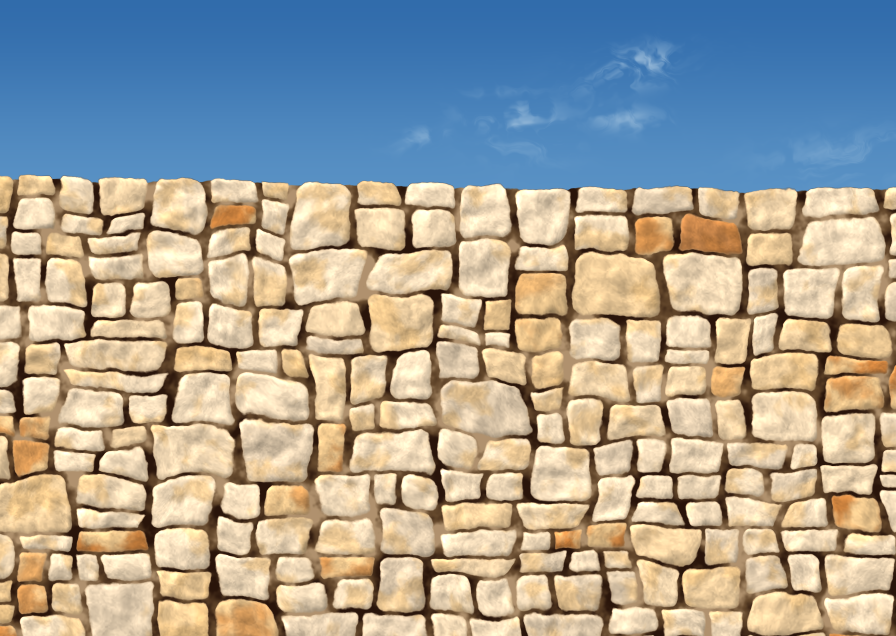
Give the GLSL for this texture, as a WebGL 2 fragment shader.

```glsl
#version 300 es
precision highp float;

uniform vec2 u_resolution;
out vec4 fragColor;

const vec3 SKY_TOP = vec3(0.19, 0.42, 0.67);
const vec3 SKY_LOW = vec3(0.35, 0.57, 0.77);
const vec3 CLOUD = vec3(0.72, 0.82, 0.90);
const vec3 CREAM = vec3(0.95, 0.86, 0.73);
const vec3 GOLD = vec3(0.90, 0.73, 0.48);
const vec3 TAN = vec3(0.69, 0.57, 0.43);
const vec3 RUST = vec3(0.74, 0.43, 0.17);
const vec3 BROWN = vec3(0.39, 0.28, 0.17);
const vec3 DARK = vec3(0.16, 0.08, 0.04);
const vec2 CELL = vec2(0.115, 0.095);
const float GAP = 0.0026;

float hash(vec2 p) {
  return fract(sin(dot(p, vec2(127.1, 311.7))) * 43758.5);
}

float noise(vec2 p) {
  vec2 i = floor(p), f = fract(p);
  f = f * f * (3.0 - 2.0 * f);
  return mix(mix(hash(i), hash(i + vec2(1, 0)), f.x),
             mix(hash(i + vec2(0, 1)), hash(i + vec2(1, 1)), f.x), f.y);
}

float fbm(vec2 p) {
  float sum = 0.0, amp = 0.533;
  for (int i = 0; i < 4; i++) {
    sum += amp * noise(p);
    p = mat2(1.6, 1.2, -1.2, 1.6) * p + 3.7;
    amp *= 0.5;
  }
  return sum;
}

// Sky: vertical gradient with thin streaked clouds
float wisp(vec2 p, vec2 centre, vec2 radius, float tilt) {
  vec2 d = mat2(cos(tilt), -sin(tilt), sin(tilt), cos(tilt)) * (p - centre);
  vec2 r = d / radius;
  float curl = fbm(d * 14.0 + centre * 9.0);
  float streak = smoothstep(0.38, 0.78, fbm(d * vec2(16.0, 42.0) + 4.0 * curl + centre * 31.0));
  return exp(-dot(r, r)) * streak;
}

vec3 skyColour(vec2 p) {
  vec3 sky = mix(SKY_LOW, SKY_TOP, smoothstep(0.68, 1.02, p.y));
  float veil = 0.85 * wisp(p, vec2(0.995, 0.893), vec2(0.085, 0.028), 0.2);
  veil += 0.65 * wisp(p, vec2(0.815, 0.805), vec2(0.075, 0.045), -0.25);
  veil += 0.55 * wisp(p, vec2(0.985, 0.812), vec2(0.060, 0.020), -0.1);
  veil += 0.45 * wisp(p, vec2(0.666, 0.782), vec2(0.050, 0.018), 0.1);
  veil += 0.35 * wisp(p, vec2(1.34, 0.757), vec2(0.13, 0.035), 0.1);
  return mix(sky, CLOUD, min(veil, 0.8));
}

// Masonry: jittered pinwheel tiling, then random cuts
vec2 corner(vec2 id) {
  vec2 jitter = vec2(hash(id), hash(id + 17.3)) - 0.5;
  if (abs(id.y) < 0.5) jitter.y *= 0.12;
  return (id + 0.68 * jitter) * CELL;
}

vec4 findStone(vec2 q, out vec2 id) {
  vec4 box = vec4(q - CELL, q + CELL);
  id = floor(q / CELL);
  vec2 base = id;
  for (int n = 0; n < 9; n++) {
    vec2 c = base + vec2(n % 3 - 1, n / 3 - 1);
    vec2 a = corner(c), b = corner(c + vec2(1, 0));
    vec2 d = corner(c + vec2(0, 1)), e = corner(c + 1.0);
    bool even = mod(c.x + c.y, 2.0) < 0.5;
    vec4 r = even ? vec4(d.x, a.y, b.x, e.y) : vec4(a.x, b.y, e.x, d.y);
    if (all(greaterThanEqual(q, r.xy)) && all(lessThan(q, r.zw))) { box = r; id = c; }
  }
  for (int k = 0; k < 2; k++) {
    vec2 size = box.zw - box.xy;
    float chance = hash(id + 5.1), part = mix(0.34, 0.66, hash(id + 9.4));
    vec2 cut = box.xy + size * part;
    bool flat_cut = size.y > 0.065 + 0.05 * chance;
    if (!flat_cut && size.x < 0.088 + 0.07 * chance) continue;
    bool beyond = flat_cut ? q.y > cut.y : q.x > cut.x;
    if (flat_cut) { if (beyond) box.y = cut.y; else box.w = cut.y; }
    else { if (beyond) box.x = cut.x; else box.z = cut.x; }
    id.x += beyond ? 0.37 : 0.11;
  }
  return box;
}

float stoneDistance(vec2 local, vec2 extent, float seed) {
  float lean = sign(seed - 0.5) * local.y / extent.y;
  extent.x *= 1.0 - 0.07 * (1.0 + lean);
  float radius = min(extent.x, extent.y) * mix(0.2, 0.45, seed);
  vec2 d = abs(local) - extent + radius;
  return length(max(d, 0.0)) + min(max(d.x, d.y), 0.0) - radius;
}

vec3 stoneColour(vec2 q, float tone, float seed, float rusty) {
  float stain = fbm(q * 22.0 + seed * 40.0);
  vec3 col = mix(CREAM, GOLD, smoothstep(0.55, 0.95, tone) * 0.75);
  col = mix(col, vec3(0.84, 0.76, 0.65), 0.8 * step(tone, 0.13));
  col = mix(col, GOLD, 0.6 * smoothstep(0.52, 0.72, stain));
  float rust = max(smoothstep(0.84, 0.97, tone) * smoothstep(0.36, 0.66, stain), rusty);
  col = mix(col, RUST, 0.8 * rust);
  // Chipped relief, lit from the upper left
  vec2 g = q * 34.0 + seed * 11.0;
  float relief = fbm(g) - fbm(g + vec2(-0.25, 0.35));
  float grain = noise(q * 330.0) - 0.5;
  return col * (1.0 + 0.6 * relief + 0.08 * grain);
}

void main() {
  vec2 p = gl_FragCoord.xy / u_resolution.y;
  float pixel = 1.0 / u_resolution.y;
  vec2 q = p - vec2(0.0, 0.724 - 0.016 * smoothstep(0.0, 1.1, p.x));
  vec2 wobble = vec2(noise(p * 13.0), noise(p * 13.0 + 41.0)) - 0.5;
  vec2 chip = vec2(fbm(p * 45.0), fbm(p * 45.0 + 23.0)) - 0.5;
  q += wobble * vec2(0.022, 0.018 * smoothstep(0.0, -0.06, q.y) + 0.004) + chip * 0.009;

  vec2 id;
  vec4 box = findStone(q, id);
  vec2 extent = 0.5 * (box.zw - box.xy) - GAP;
  vec2 local = q - 0.5 * (box.xy + box.zw);
  float seed = hash(id + 2.7), tone = hash(id + 31.9);
  float dist = stoneDistance(local, extent, seed);
  float stone = smoothstep(pixel, -pixel, dist);

  // One strongly rusted block near the top
  vec2 rustSpot = vec2(1.064, -0.066) - 0.5 * (box.xy + box.zw);
  float rusty = all(lessThan(abs(rustSpot), extent + GAP)) ? 0.95 : 0.0;
  vec3 face = stoneColour(q, tone, seed, rusty);
  float rim = smoothstep(-0.011, 0.0, dist);
  face *= 1.0 + 0.24 * rim * dot(local / extent, vec2(-0.45, 0.8));
  face = mix(face, TAN, 0.3 * smoothstep(-0.004, 0.0, dist));

  // Deep joints with patches of lit mortar
  float fill = fbm(p * 26.0 + 7.0);
  vec3 joint = mix(DARK, BROWN, smoothstep(0.3, 0.55, fill));
  joint = mix(joint, TAN, smoothstep(0.52, 0.72, fill));
  vec3 wall = mix(joint, face, stone);

  float cover = max(stone, smoothstep(-0.006, -0.009, q.y)) * step(id.y, -0.5);
  fragColor = vec4(mix(skyColour(p), wall, cover), 1.0);
}
```
